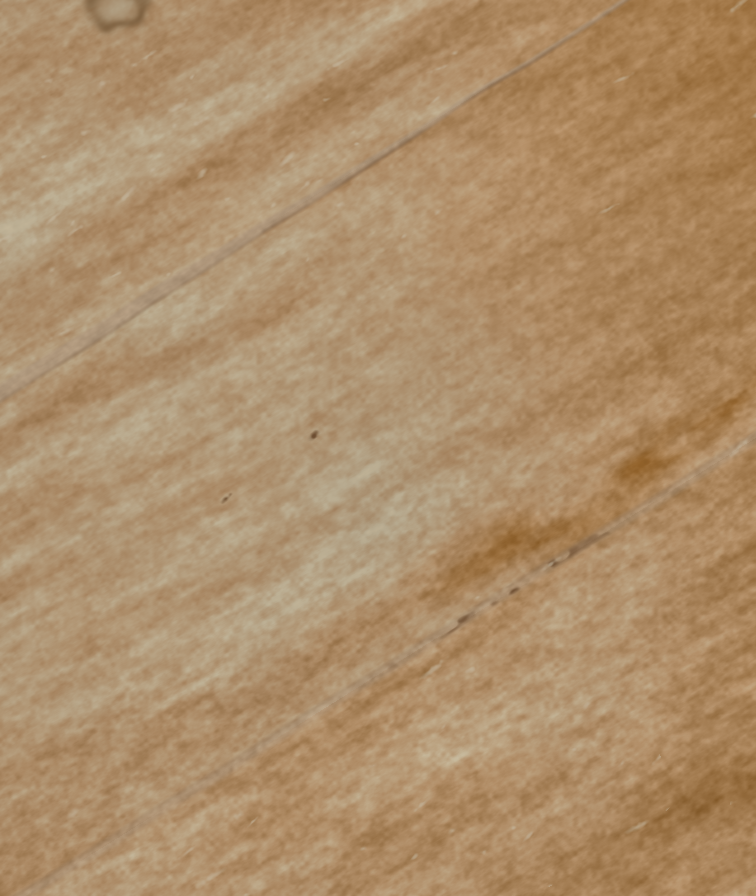
Give the GLSL for this texture, as a WebGL 2 fragment shader.

```glsl
#version 300 es
precision highp float;

#define BOARD_ANGLE 0.56
#define BOARD_WIDTH 0.491
#define BOARD_OFFSET -0.015
#define GRAIN_STRENGTH 0.62
#define PORE_STRENGTH 0.55
#define STREAK_STRENGTH 1.5
#define SCRATCH_DENSITY 0.16
#define PIT_DENSITY 0.035
#define KNOT_CENTER vec2(0.13, 0.993)
#define KNOT_RADIUS 0.031

uniform vec2 u_resolution;
out vec4 fragColor;

const vec3 HONEY = vec3(0.645, 0.48, 0.295);
const vec3 OAK = vec3(0.69, 0.55, 0.40);
const vec3 PALE = vec3(0.69, 0.615, 0.50);
const vec3 SEAM_GREY = vec3(0.67, 0.58, 0.48);
const vec3 SCRATCH_WHITE = vec3(0.77, 0.72, 0.63);
const vec3 BARK = vec3(0.36, 0.23, 0.12);

float hash(vec2 p) {
  return fract(sin(dot(p, vec2(127.1, 311.7))) * 43758.5453);
}

float noise(vec2 p) {
  vec2 i = floor(p), f = fract(p);
  f = f * f * (3.0 - 2.0 * f);
  return mix(mix(hash(i), hash(i + vec2(1, 0)), f.x),
             mix(hash(i + vec2(0, 1)), hash(i + vec2(1, 1)), f.x), f.y);
}

float fbm(vec2 p) {
  float sum = 0.0, gain = 0.5;
  for (int i = 0; i < 4; i++) {
    sum += gain * noise(p);
    p = p * 2.03 + 17.3;
    gain *= 0.5;
  }
  return sum / 0.9375;
}

// Scattered ragged marks, at most one per cell, lying along the board
float flecks(vec2 p, vec2 cell, float density, vec2 size, float seed) {
  vec2 id = floor(p / cell);
  vec2 jitter = vec2(hash(id + seed), hash(id + seed + 5.7));
  vec2 d = (fract(p / cell) - mix(vec2(0.3), vec2(0.7), jitter)) * cell;
  d.y += d.x * (jitter.x - 0.5) * 0.5;
  size *= mix(0.45, 1.0, hash(id + seed + 9.1));
  float ragged = 0.6 * noise(p * 230.0);
  float inside = 1.0 - smoothstep(0.2, 1.2, length(d / size) + ragged);
  return inside * step(hash(id + seed + 2.3), density);
}

void main() {
  float pixel = 1.0 / u_resolution.y;
  vec2 p = gl_FragCoord.xy * pixel;
  float c = cos(BOARD_ANGLE), s = sin(BOARD_ANGLE);
  vec2 w = vec2(c * p.x + s * p.y, c * p.y - s * p.x);

  // Position across the boards and distance to the nearest seam
  float across = (w.y - BOARD_OFFSET) / BOARD_WIDTH;
  float board = floor(across), seam = floor(across + 0.5);
  float seamDist = (across - seam) * BOARD_WIDTH;
  seamDist += 0.003 * (noise(vec2(w.x * 14.0, seam)) - 0.5);

  // Broad tone: pale on the left, honey towards the right
  float middle = 1.0 - step(0.5, abs(board));
  float lower = 1.0 - step(-0.5, board);
  float tone = 0.52 - 0.58 * (p.x - 0.42) + 0.5 * (fbm(p * 4.5 + board * 7.0) - 0.5);
  tone -= middle * (0.25 * smoothstep(0.5, 1.0, p.y) + 0.12 * smoothstep(0.2, 0.0, w.y) - 0.08);
  vec2 glow = p - vec2(0.46, 0.42);
  tone += 0.25 * middle * exp(-14.0 * dot(glow, glow));

  // Soft growth bands, wavering fibres and fine pores
  vec2 g = w + vec2(board * 3.7, 0.02 * noise(w * vec2(4.0, 7.0)) + 0.08 * w.x);
  float bands = fbm(vec2(g.x * 2.2, g.y * 24.0)) - 0.5;
  float fibres = fbm(vec2(g.x * 10.0, g.y * 70.0)) - 0.5;
  float calm = mix(1.0, 0.5, middle * smoothstep(0.25, 0.55, p.x));
  float grain = GRAIN_STRENGTH * calm * (1.6 * bands + 0.9 * fibres);
  float pores = fbm(w * vec2(60.0, 120.0)) - 0.5 + 0.4 * (noise(p * 190.0) - 0.5);
  pores *= PORE_STRENGTH * mix(1.0, 1.3, max(lower, smoothstep(0.25, 0.0, w.y)));
  tone += grain + pores;

  // Dark heartwood streak beside the lower seam
  float streakWidth = mix(0.045, 0.025, smoothstep(0.6, 1.0, w.x));
  float streak = exp(-pow((w.y - 0.028) / streakWidth, 2.0)) * smoothstep(0.35, 0.85, w.x);
  streak *= smoothstep(0.2, 0.8, fbm(w * vec2(9.0, 28.0)));
  tone -= STREAK_STRENGTH * streak;

  tone = clamp(tone, -0.6, 1.2);
  vec3 color = tone < 0.5 ? mix(HONEY, OAK, tone * 2.0) : mix(OAK, PALE, tone * 2.0 - 1.0);
  color *= 1.0 + 0.16 * grain + 0.20 * pores - 0.08 * streak;

  // Seams: a bevel that tapers to the right, a shaded lip and dark chips
  float upper = step(0.5, seam);
  float halfWidth = mix(0.005, mix(0.008, 0.002, smoothstep(0.35, 1.0, w.x)), upper);
  float soft = mix(0.004, 0.002, upper);
  float bevel = 1.0 - smoothstep(halfWidth - soft, halfWidth + soft + pixel, abs(seamDist));
  color = mix(color, SEAM_GREY * (1.0 + 0.3 * pores), bevel * mix(0.55, 0.8, upper));
  float lip = 1.0 - smoothstep(0.0, 0.003 + pixel, abs(seamDist + mix(-1.0, 1.0, upper) * halfWidth));
  float wear = smoothstep(0.3, 0.7, noise(vec2(w.x * 18.0, seam * 4.0)));
  color = mix(color, BARK, lip * mix(0.10, 0.12 + 0.16 * wear, upper));
  float chips = smoothstep(0.5, 0.85, noise(w * vec2(75.0, 170.0)));
  chips *= exp(-pow((w.x - 0.66) / 0.13, 2.0)) * (1.0 - upper);
  color = mix(color, BARK, 0.8 * chips * (1.0 - smoothstep(0.001, 0.007, abs(seamDist))));

  // Pale scratches gathered in patches, rarer in the middle board, and dark pits
  float patches = smoothstep(0.35, 0.65, noise(w * vec2(5.0, 8.0) + 3.0));
  float scratchDensity = SCRATCH_DENSITY * mix(1.5, 0.25, middle) * patches;
  float scratches = flecks(w, vec2(0.085, 0.03), scratchDensity, vec2(0.026, 0.005), 3.0);
  scratches += flecks(w + 0.4, vec2(0.05, 0.035), scratchDensity, vec2(0.011, 0.006), 21.0);
  color = mix(color, SCRATCH_WHITE, 0.6 * min(scratches, 1.0));
  float pits = flecks(w, vec2(0.13, 0.10), PIT_DENSITY, vec2(0.018, 0.008), 41.0);
  color = mix(color, BARK, 0.8 * pits);

  // Knot with an uneven, soft rim
  vec2 k = (p - KNOT_CENTER) * vec2(0.9, 1.15);
  float r = length(k) + 0.010 * (noise(p * 60.0) - 0.5);
  float rim = exp(-pow((r - KNOT_RADIUS * 0.8) / 0.008, 2.0));
  color = mix(color, PALE * 0.92, 0.4 * (1.0 - smoothstep(0.3, 0.9, r / KNOT_RADIUS)));
  color = mix(color, HONEY * 0.68, rim * (0.25 + 0.6 * noise(p * 50.0)));

  fragColor = vec4(color, 1.0);
}
```
